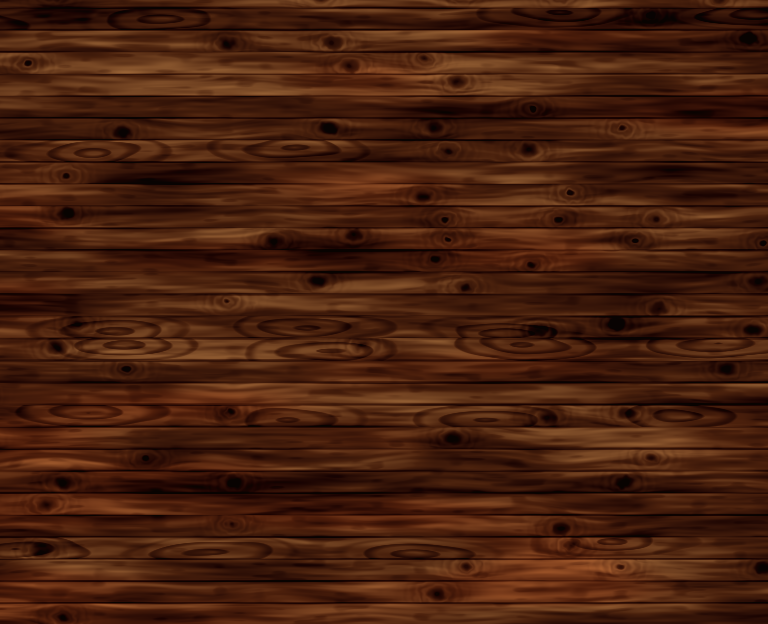
Reproduce this texture procedurally as a Shadertoy shader.

```glsl
// Dark stained wood: narrow horizontal planks with streaked grain, knots and arched rings.

const float PLANKS = 28.3;       // planks over the canvas height
const float SEAM_HALF = 0.028;   // half seam width, in planks
const vec3 DARK_BROWN = vec3(0.16, 0.05, 0.02);
const vec3 MID_BROWN = vec3(0.29, 0.13, 0.05);
const vec3 LIGHT_BROWN = vec3(0.48, 0.29, 0.15);

float hash(vec2 p) {
    vec3 q = fract(p.xyx * 0.1031);
    q += dot(q, q.yzx + 33.33);
    return fract((q.x + q.y) * q.z);
}

// Value noise, centred on zero
float noise(vec2 p) {
    vec2 i = floor(p), f = fract(p);
    f = f * f * (3.0 - 2.0 * f);
    float low = mix(hash(i), hash(i + vec2(1, 0)), f.x);
    float high = mix(hash(i + vec2(0, 1)), hash(i + vec2(1, 1)), f.x);
    return mix(low, high, f.y) - 0.5;
}

float fbm(vec2 p) {
    float sum = 0.0, gain = 0.6;
    for (int i = 0; i < 4; i++) {
        sum += gain * noise(p);
        p = p * vec2(1.9, 1.7) + 19.7;
        gain *= 0.62;
    }
    return sum;
}

// Knots of one plank: x = darkness, y = sideways push on the grain
vec2 knots(vec2 p, float row, float spacing) {
    vec2 result = vec2(0);
    float cell = floor(p.x / spacing);
    for (float k = -1.0; k <= 1.0; k++) {
        vec2 id = vec2(cell + k, row);
        if (hash(id + 41.0) > 0.27) continue;
        vec2 centre = vec2((id.x + 0.2 + 0.6 * hash(id + 7.0)) * spacing,
                           row + 0.3 + 0.4 * hash(id + 13.0));
        float size = mix(0.12, 0.3, hash(id + 23.0));
        vec2 d = p - centre;
        float r = length(d * vec2(0.7, 1.0)) + 0.14 * noise(p * 5.0);
        float core = 1.0 - smoothstep(size * 0.4, size * 1.15, r);
        float halo = exp(-dot(d * vec2(0.6, 1.2), d * vec2(0.6, 1.2)) * 2.5);
        float ring = 0.5 + 0.5 * cos(r * 24.0);
        result += vec2(core + 0.4 * halo * ring, -d.y * halo);
    }
    return result;
}

// Arched growth rings of one plank: x = dark ring lines, y = ring area
vec2 arches(vec2 p, float row, float spacing) {
    float along = p.x + spacing * hash(vec2(row, 3.0));
    vec2 id = vec2(floor(along / spacing), row);
    float present = step(hash(vec2(row, 59.0)), 0.26) * step(hash(id + 71.0), 0.75);
    float dx = along - (id.x + 0.5) * spacing;
    float dy = p.y - row - mix(0.2, 0.8, hash(id + 5.0));
    float field = length(vec2(dx * 0.25, dy * 1.2)) + 0.28 * noise(p * vec2(0.5, 1.6));
    float area = present * (1.0 - smoothstep(0.8, 1.0, field));
    float phase = fract(field * 2.7 + hash(id));
    float line = smoothstep(0.4, 0.85, phase) * (1.0 - smoothstep(0.87, 1.0, phase));
    return vec2(line, 1.0) * area;
}

// Dark line between planks, fading in and out along its length
float seam(vec2 p, float pixel) {
    float edge = abs(fract(p.y + 0.5) - 0.5);
    float line = 1.0 - smoothstep(SEAM_HALF, SEAM_HALF + pixel, edge);
    float wear = noise(vec2(p.x * 0.25, floor(p.y + 0.5) * 7.0));
    return line * clamp(0.65 + 1.1 * wear, 0.15, 1.0);
}

vec3 woodColor(float tone) {
    vec3 target = tone < 0.0 ? DARK_BROWN : LIGHT_BROWN;
    return max(MID_BROWN + (target - MID_BROWN) * abs(tone), vec3(0.03, 0.012, 0.006));
}

void mainImage(out vec4 fragColor, in vec2 fragCoord) {
    vec2 uv = fragCoord / iResolution.xy;
    float pixel = PLANKS / iResolution.y;
    vec2 p = fragCoord * pixel + vec2(0.0, 0.05);
    float row = floor(p.y);

    vec2 knot = knots(p, row, 4.5);
    vec2 arch = arches(p, row, 9.0);

    // Grain, bent around knots and shifted on every plank
    vec2 g = p + vec2(row * 17.3, knot.y * 0.9);
    g.y += 0.35 * noise(g * vec2(0.3, 0.8));
    float streak = fbm(g * vec2(0.13, 2.2));
    float fine = noise(g * vec2(0.55, 6.5));
    float pores = smoothstep(0.12, 0.42, noise(g * vec2(1.1, 5.3) + 57.0));

    // Tone from large stains down to single fibres
    float tone = 0.22 + 0.5 * (hash(vec2(row, 91.0)) - 0.5);
    tone += 0.9 * noise(p * vec2(0.11, 0.4) + 5.0);
    tone += mix(2.5, 1.3, arch.y) * streak + 0.9 * fine - 0.4 * pores;
    tone -= 0.8 * smoothstep(0.12, 0.4, noise(p * vec2(0.14, 0.9) + 31.0));
    tone += 0.15 * arch.y - 1.0 * arch.x - 1.5 * knot.x;

    // Light upper lip of each plank, then the seam and darker canvas edges
    tone += 0.25 * smoothstep(0.75, 0.92, fract(p.y)) * hash(vec2(row, 17.0));
    tone -= 1.4 * seam(p, pixel);
    vec2 fromCentre = uv - 0.5;
    tone -= 0.5 * smoothstep(0.12, 0.5, dot(fromCentre, fromCentre));

    float redness = smoothstep(-0.1, 0.4, noise(p * vec2(0.12, 0.6) + 83.0));
    vec3 color = woodColor(tone) * mix(vec3(1), vec3(1.06, 0.88, 0.78), redness);
    fragColor = vec4(color, 1.0);
}
```
